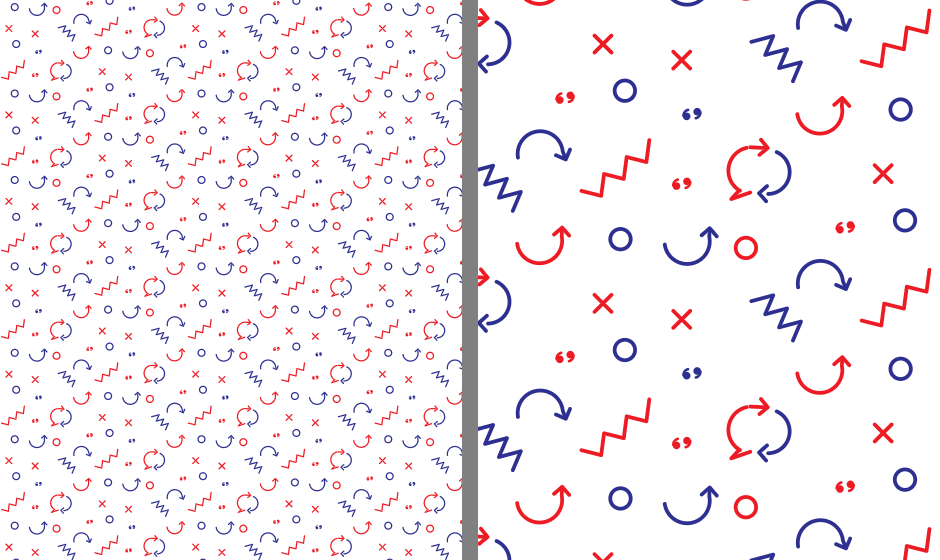
Left: the whole. Right: its middle third, enlarged.
A WebGL 1 fragment shader for this pattern:

```glsl
precision highp float;

uniform vec2 u_resolution;

#define SHEET_HEIGHT 1152.0
#define ORIGIN vec2(316.5, 384.0)
#define CELL vec2(192.1, 177.8)
#define HALF_LINE 1.3
#define RING_RADIUS 7.0
#define HOOK_RADIUS 15.5
#define BARB 5.2
#define PAPER vec3(1.0)
#define RED vec3(0.93, 0.11, 0.14)
#define BLUE vec3(0.18, 0.19, 0.57)

// Offset from the nearest copy of a motif on the half-drop lattice
vec2 nearest(vec2 p, vec2 center) {
  vec2 q = p - center;
  float column = floor(q.x / CELL.x + 0.5);
  q -= column * vec2(CELL.x, 0.5 * CELL.y);
  q.y = mod(q.y + 0.5 * CELL.y, CELL.y) - 0.5 * CELL.y;
  return q;
}

vec2 turn(vec2 q, float angle) {
  float c = cos(angle), s = sin(angle);
  return vec2(c * q.x + s * q.y, c * q.y - s * q.x);
}

float segment(vec2 q, vec2 a, vec2 b) {
  vec2 ab = b - a;
  return length(q - a - ab * clamp(dot(q - a, ab) / dot(ab, ab), 0.0, 1.0));
}

// Circular arc centred on angle 'middle', reaching 'reach' to each side
float arc(vec2 q, float radius, float middle, float reach) {
  q = turn(q, middle);
  float a = clamp(atan(q.y, q.x), -reach, reach);
  return length(q - radius * vec2(cos(a), sin(a)));
}

float arrowhead(vec2 q, float heading) {
  q = turn(q, heading);
  return segment(vec2(q.x, abs(q.y)), vec2(0.0), vec2(-BARB, BARB));
}

float ring(vec2 q) {
  return abs(length(q) - RING_RADIUS);
}

float crossMark(vec2 q) {
  return segment(abs(q), vec2(0.0), vec2(5.8));
}

// Cup-shaped arc ending in an upward arrow
float hook(vec2 q) {
  vec2 tip = vec2(15.5, -9.0);
  float d = arc(q, HOOK_RADIUS, 1.4, 1.6);
  d = min(d, segment(q, vec2(15.2, -3.0), tip));
  return min(d, arrowhead(q - tip, -1.5));
}

// Three teeth, each made of two strokes
float zigzag(vec2 q, vec2 first, vec2 second) {
  float d = 1e3;
  for (int i = 0; i < 3; i++) {
    vec2 start = (float(i) - 1.5) * (first + second);
    d = min(d, segment(q, start, start + first));
    d = min(d, segment(q, start + first, start + first + second));
  }
  return d;
}

// Opening and closing commas, point-symmetric
float quotes(vec2 q) {
  q = q.x < 0.0 ? -q : q;
  float blob = length(q - vec2(3.6, -1.6)) - 1.3;
  float tail = arc(q - vec2(1.6, -1.2), 4.2, 0.65, 0.65) + 0.4;
  return min(blob, tail);
}

// Speech bubble half with its tail and arrow
float bubble(vec2 q) {
  float d = arc(q - vec2(-5.0, -1.0), 16.0, 3.3, 1.2);
  d = min(d, segment(q, vec2(-6.0, -17.0), vec2(5.0, -16.5)));
  d = min(d, arrowhead(q - vec2(6.0, -16.5), 0.1));
  d = min(d, segment(q, vec2(-13.5, 12.5), vec2(-19.0, 18.5)));
  return min(d, segment(q, vec2(-19.0, 18.5), vec2(-6.0, 14.0)));
}

// Return arrow closing the bubble
float returnArrow(vec2 q) {
  float d = arc(q - vec2(6.0, 0.0), 15.0, 0.2, 1.35);
  return min(d, arrowhead(q - vec2(0.0, 14.5), 3.2));
}

float coverage(float d) {
  float pixel = SHEET_HEIGHT / u_resolution.y;
  return clamp(0.5 - (d - HALF_LINE) / pixel, 0.0, 1.0);
}

void main() {
  vec2 p = vec2(gl_FragCoord.x, u_resolution.y - gl_FragCoord.y);
  p = p * SHEET_HEIGHT / u_resolution.y - ORIGIN;

  float blue = ring(nearest(p, vec2(98.0, 164.0)));
  blue = min(blue, ring(nearest(p, vec2(101.0, 240.0))));
  blue = min(blue, hook(nearest(p, vec2(143.7, 165.5))));
  vec2 cap = turn(nearest(p, vec2(43.0, 105.5)), -0.31);
  blue = min(blue, hook(vec2(cap.x, -cap.y)));
  blue = min(blue, zigzag(nearest(p, vec2(202.0, 220.0)), vec2(15.0, -4.0), vec2(-5.5, 13.0)));
  blue = min(blue, quotes(nearest(p, vec2(147.0, 256.0))));
  vec2 loopCenter = nearest(p, vec2(193.0, 118.0));
  blue = min(blue, returnArrow(loopCenter));

  float red = ring(nearest(p, vec2(184.0, 170.0)));
  red = min(red, crossMark(nearest(p, vec2(86.0, 208.0))));
  red = min(red, crossMark(nearest(p, vec2(140.0, 219.0))));
  red = min(red, hook(nearest(p, vec2(42.5, 165.0))));
  red = min(red, zigzag(nearest(p, vec2(94.5, 113.5)), vec2(13.5, 3.4), vec2(2.0, -15.0)));
  red = min(red, quotes(nearest(p, vec2(140.0, 126.0))));
  red = min(red, quotes(nearest(p, vec2(60.0, 67.0))));
  red = min(red, bubble(loopCenter));

  vec3 color = mix(PAPER, BLUE, coverage(blue));
  gl_FragColor = vec4(mix(color, RED, coverage(red)), 1.0);
}
```
